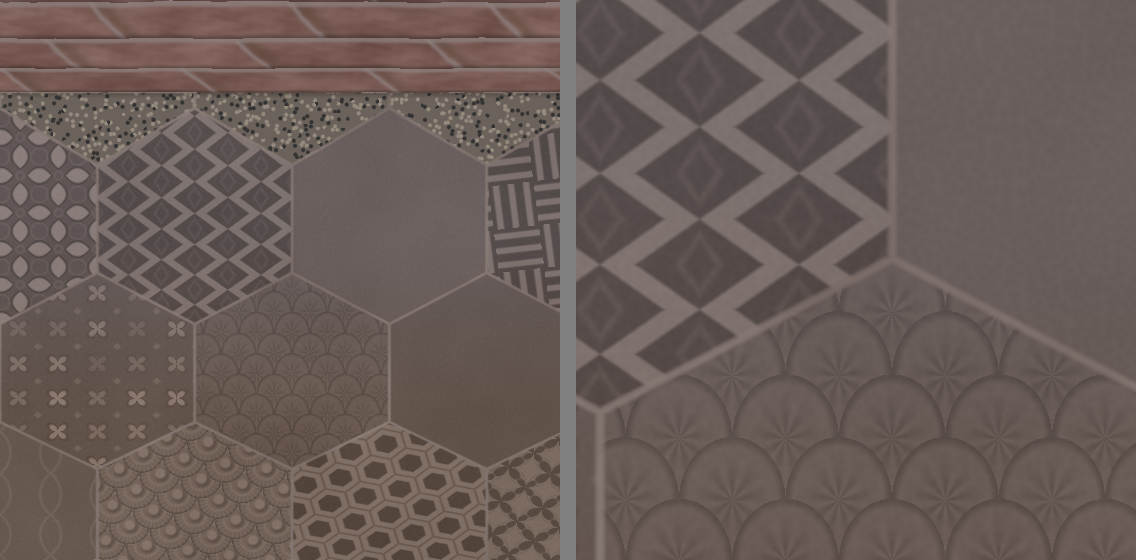
Left, the full canvas; right, a detail of the centre.
A three.js fragment shader for this texture:

```glsl
// Hexagonal patterned floor tiles below a terrazzo strip and a wall of worn bricks.
// A staggered hex grid picks one motif per tile; each motif returns a tone
// (negative dark, positive light) that is added to softly mottled clay.
varying vec2 vUv;

const vec2 HEX = vec2(1.732, 3.0);
const vec3 GRAY_CLAY = vec3(0.415, 0.375, 0.37);
const vec3 BROWN_CLAY = vec3(0.405, 0.342, 0.305);
const vec3 GROUT = vec3(0.52, 0.465, 0.445);
const vec3 BRICK = vec3(0.48, 0.36, 0.335);
const vec3 MORTAR = vec3(0.55, 0.5, 0.49);

float hash(vec2 p) { return fract(sin(dot(p, vec2(27.17, 61.73))) * 4375.85); }
float fill(float d, float soft) { return 1.0 - smoothstep(-soft, soft, d); }
float line(float d, float width, float soft) { return fill(abs(d) - width, soft); }
vec2 tile(vec2 p, float size) { return fract(p / size + 0.5) - 0.5; }
vec2 turn(vec2 p, float a) { return mat2(cos(a), sin(a), -sin(a), cos(a)) * p; }

// Layered sines, about -1 to 1
float clouds(vec2 p) {
  float sum = 0.0, amp = 0.5;
  for (int i = 0; i < 5; i++) {
    p = turn(p, 1.1) * 1.7 + 2.3;
    sum += amp * sin(p.x + 1.6 * sin(p.y));
    amp *= 0.65;
  }
  return sum;
}

// Cellular noise: distance to the nearest seed, and its random value
vec2 cells(vec2 p) {
  vec2 best = vec2(9.0, 0.0);
  for (int i = 0; i < 9; i++) {
    vec2 c = floor(p) + vec2(mod(float(i), 3.0), floor(float(i) / 3.0)) - 1.0;
    float d = length(c + vec2(hash(c), hash(c + 7.3)) - p);
    if (d < best.x) best = vec2(d, hash(c + 3.1));
  }
  return best;
}

// Hex grid: local position and centre
vec4 hexCell(vec2 p) {
  vec2 a = mod(p + 0.5 * HEX, HEX) - 0.5 * HEX, b = mod(p, HEX) - 0.5 * HEX;
  vec2 local = dot(a, a) < dot(b, b) ? a : b;
  return vec4(local, p - local);
}
float hexEdge(vec2 p) { p = abs(p); return 0.866 - max(p.x, 0.5 * p.x + 0.866 * p.y); }

// Overlapping scales: offset from the scale centre, and relative radius
vec3 scales(vec2 p, float r, float rise) {
  for (int i = -2; i <= 2; i++) {
    float k = floor(p.y / rise) + float(i);
    vec2 d = vec2(mod(p.x + r * mod(k, 2.0) + r, 2.0 * r) - r, p.y - k * rise);
    if (length(d) < r) return vec3(d, length(d) / r);
  }
  return vec3(0.0, 0.0, 1.0);
}
float petal(vec2 p) { return abs(p.y) - 0.19 + 2.1 * p.x * p.x; }
float clover(vec2 g, float r) { return length(g) - r * 2.0 * abs(g.x * g.y) / (dot(g, g) + 0.0001); }

// Tile motifs
float petals(vec2 p) {
  vec2 g = tile(p - vec2(0.18, 0.065), 0.34), e = abs(g) - 0.5;
  float d = min(petal(vec2(e.x, g.y)), petal(vec2(e.y, g.x)));
  float rim = line(length(e) - 0.22, 0.025, 0.03) + line(length(g) - 0.1, 0.03, 0.03);
  return mix(0.3 * rim - 0.35, 0.9, fill(d, 0.04)) - 0.5 * line(d - 0.04, 0.02, 0.03);
}
float zigzag(vec2 p) {
  float tone = 0.62;
  for (int i = -1; i <= 1; i++) {
    float c = floor(p.x / 0.295 + 0.5) + float(i);
    float y = 0.29 * tile(vec2(p.y + 0.085 + 0.145 * mod(c, 2.0)), 0.29).y;
    vec2 d = abs(vec2(p.x - c * 0.295, y));
    float eye = line(d.x / 0.06 + d.y / 0.09 - 1.0, 0.2, 0.25);
    tone = mix(tone, 0.3 * eye - 0.62, fill(d.x / 0.19 + d.y / 0.145 - 1.0, 0.07));
  }
  return tone;
}
float fret(vec2 p) {
  vec2 g = turn(p, -0.12) / 0.135, block = floor(g / 3.0);
  float t = mod(block.x + block.y, 2.0) < 0.5 ? g.x : g.y;
  return mix(-0.65, 0.6, line(fract(t) - 0.5, 0.21, 0.09));
}
float clovers(vec2 p) {
  p.y -= 0.1;
  vec2 g = tile(p, 0.352), c = 0.5 - abs(g);
  float worn = 0.35 + 0.75 * hash(floor(p / 0.352 + 0.5)), d = clover(g, 0.27);
  return worn * (1.1 * fill(d, 0.04) - 0.35 * line(d - 0.06, 0.02, 0.04))
    + 0.5 * fill(c.x + c.y - 0.1, 0.05) - 0.15;
}
float shells(vec2 p) {
  vec3 s = scales(p * vec2(1.0, 0.75), 0.158, 0.155);
  float ribs = 0.5 + 0.5 * cos(9.0 * atan(s.x, s.y + 0.001));
  return 0.05 - 0.5 * smoothstep(0.82, 1.0, s.z) - 0.35 * ribs * fill(s.z - 0.5, 0.35);
}
float fans(vec2 p) {
  vec3 s = scales(turn(p, 0.15) * vec2(1.0, -0.85), 0.185, 0.17);
  float ribs = cos(26.0 * atan(s.x, s.y + 0.001)) * smoothstep(0.55, 0.7, s.z);
  float shade = fill(length(s.xy - 0.015) - 0.062, 0.02), ball = fill(length(s.xy) - 0.048, 0.014);
  return 0.12 + 0.12 * ribs + 0.3 * line(s.z - 0.58, 0.06, 0.06)
    - 0.65 * smoothstep(0.86, 1.0, s.z) - 0.55 * shade * (1.0 - ball) + 0.5 * ball;
}
float honeycomb(vec2 p) {
  float e = hexEdge(hexCell(turn(p, -0.25) * vec2(5.4, 6.0)).xy);
  return mix(0.55, -0.75, smoothstep(0.28, 0.4, e)) - 0.75 * line(e, 0.05, 0.06);
}
float rings(vec2 p) {
  vec2 g = abs(tile(p, 0.45));
  float d = min(abs(length(g - 0.5) - 0.707), abs(length(g + vec2(0.5, -0.5)) - 0.707));
  return 0.4 * line(d, 0.02, 0.035) - 0.2;
}
float leaves(vec2 p) {
  vec2 g = tile(turn(p, 0.2), 0.38);
  float d = min(clover(g, 0.42), clover(0.5 - abs(g), 0.3));
  return mix(0.4, -0.65, fill(d, 0.05)) - 0.4 * line(d - 0.1, 0.02, 0.04);
}
float motif(float id, vec2 p) {
  if (id < 2.0) return id < 1.0 ? petals(p) : zigzag(p);
  if (id < 4.0) return id < 3.0 ? 0.0 : fret(p);
  if (id < 6.0) return id < 5.0 ? clovers(p) : shells(p);
  if (id < 9.0) return id < 8.0 ? -0.15 : rings(p);
  return id < 10.0 ? fans(p) : id < 11.0 ? honeycomb(p) : leaves(p);
}

vec3 terrazzo(vec2 p) {
  vec2 chip = cells(p * 105.0);
  vec3 tint = mix(vec3(0.2), vec3(0.58, 0.54, 0.49), step(0.3, chip.y));
  return mix(vec3(0.42, 0.385, 0.355), tint, fill(chip.x - 0.38, 0.15) * step(0.2, abs(chip.y - 0.45)));
}
vec3 bricks(vec2 p) {
  float f = (sqrt(0.0014 + 0.022 * max(p.y - 0.835, 0.0)) - 0.0374) / 0.011 + 0.03 * clouds(p * 9.0);
  float row = floor(f), v = f - row, pitch = 0.325 + 0.015 * row;
  float u = (p.x - 0.03 - 0.08 * row + 0.06 * (v - 0.5)) / pitch;
  float joint = (fract(u + 0.5) - 0.5) * pitch + 0.003 * clouds(p * 30.0);
  vec3 col = BRICK + 0.05 * (hash(vec2(floor(u), row)) - 0.5) + 0.042 * clouds(p * vec2(14.0, 40.0));
  col = mix(col, vec3(0.38, 0.3, 0.25), 0.6 * line(joint - 0.02, 0.012, 0.016));
  col = mix(col, MORTAR, 0.8 * line(joint, 0.005, 0.007));
  col = mix(col, MORTAR, 0.75 * smoothstep(0.8, 0.93, v));
  return col * (1.0 - 0.25 * fill(v - 0.08, 0.08));
}

void main() {
  // Floor rows shorten toward the bottom
  float depth = 0.807 - vUv.y;
  vec4 cell = hexCell(vec2(vUv.x * 4.982, 1.0 - depth * (4.82 + 0.95 * depth)));
  float row = clamp(floor(0.5 - cell.w / 1.5), 0.0, 2.0);
  float id = row * 4.0 + clamp(floor(cell.z / HEX.x + 0.1), 0.0, 3.0) + 0.5;
  float mottle = clouds(vUv * 7.0), edge = hexEdge(cell.xy);

  // Clay, motif and grout
  vec3 col = mix(BROWN_CLAY, GRAY_CLAY, smoothstep(0.2, 0.6, vUv.y));
  col += 0.025 * step(1.5, row) + motif(id, cell.xy) * vec3(0.135, 0.125, 0.12);
  col += 0.012 * mottle + 0.02 * (cells(vUv * 190.0).x - 0.5);
  if (cell.w > 0.7) col = terrazzo(vUv);
  col = mix(col, GROUT + 0.04 * mottle, 0.85 * fill(edge - 0.013, 0.01));

  // Wall and its contact shadow
  col *= 1.0 - 0.2 * line(vUv.y - 0.832, 0.003, 0.006);
  col = mix(col, bricks(vUv), smoothstep(0.832, 0.836, vUv.y));
  gl_FragColor = vec4(col, 1.0);
}
```
